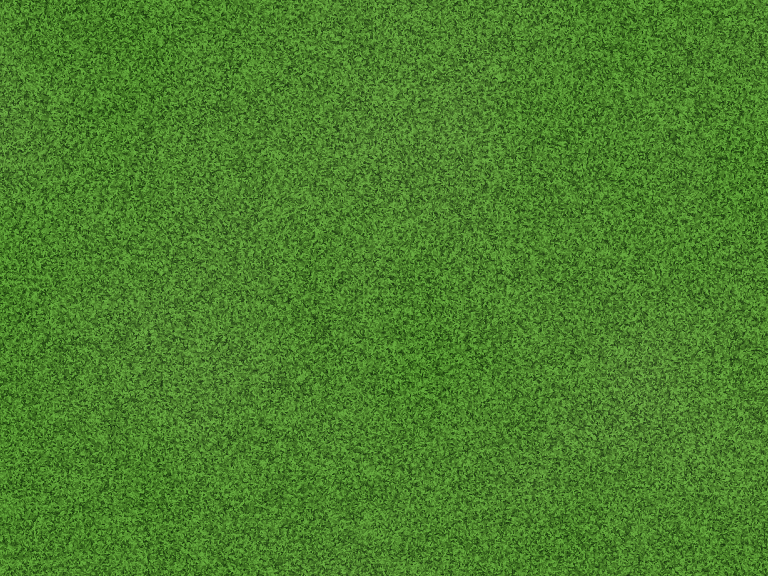
This texture is drawn by a WebGL 1 fragment shader. Its source:

```glsl
precision highp float;

uniform vec2 u_resolution;

const float GRAIN_ROWS = 345.0;
const float BLADE_HALF_LENGTH = 0.72;
const float BLADE_HALF_WIDTH = 0.33;
const vec3 SHADOW = vec3(0.10, 0.21, 0.06);
const vec3 GRASS = vec3(0.29, 0.49, 0.16);
const vec3 SUNLIT = vec3(0.42, 0.68, 0.255);
const vec3 PALE_TINT = vec3(0.07, 0.03, 0.07);

vec3 hash3(vec2 cell, float seed) {
  vec3 p = fract(vec3(cell.xyx) * vec3(0.1031, 0.1030, 0.0973) + seed * 0.137);
  p += dot(p, p.yxz + 33.33);
  return fract((p.xxy + p.yzz) * p.zyx);
}

float valueNoise(vec2 p, float seed) {
  vec2 cell = floor(p);
  vec2 f = fract(p);
  f = f * f * (3.0 - 2.0 * f);
  float low = mix(hash3(cell, seed).x, hash3(cell + vec2(1.0, 0.0), seed).x, f.x);
  float high = mix(hash3(cell + vec2(0.0, 1.0), seed).x, hash3(cell + 1.0, seed).x, f.x);
  return mix(low, high, f.y);
}

float fbm(vec2 p) {
  float sum = 0.0;
  float weight = 0.5;
  for (int octave = 0; octave < 4; octave++) {
    sum += weight * valueNoise(p, 7.0 + float(octave));
    p = p * 2.03 + 11.7;
    weight *= 0.5;
  }
  return sum;
}

// Distance to the centre line of a short blade
float bladeDistance(vec2 p, float angle, float halfLength) {
  vec2 axis = vec2(cos(angle), sin(angle));
  float along = clamp(dot(p, axis), -halfLength, halfLength);
  return length(p - axis * along);
}

// Overlapping blades on a jittered grid, each with its own brightness
float bladeTone(vec2 p, float softness) {
  float tone = 0.6;
  for (int layer = 0; layer < 2; layer++) {
    float seed = float(layer) * 2.0 + 1.0;
    vec2 q = p + 0.5 * float(layer);
    vec2 home = floor(q);
    for (int j = -1; j <= 1; j++) {
      for (int i = -1; i <= 1; i++) {
        vec2 cell = home + vec2(float(i), float(j));
        vec3 place = hash3(cell, seed);
        vec3 look = hash3(cell, seed + 1.0);
        vec2 centre = cell + mix(vec2(0.22), vec2(0.78), place.xy);
        float halfLength = BLADE_HALF_LENGTH * mix(0.7, 1.0, look.y);
        float d = bladeDistance(q - centre, place.z * 3.14159, halfLength);
        float cover = 1.0 - smoothstep(BLADE_HALF_WIDTH - softness,
                                       BLADE_HALF_WIDTH + softness, d);
        float brightness = mix(-0.06, 1.12, pow(look.x, 0.75));
        tone = mix(tone, brightness, cover);
      }
    }
  }
  return clamp(tone, 0.0, 1.0);
}

vec3 grassColor(float tone) {
  vec3 shade = mix(SHADOW, GRASS, min(tone / 0.6, 1.0));
  return mix(shade, SUNLIT, clamp((tone - 0.6) / 0.4, 0.0, 1.0));
}

void main() {
  vec2 uv = gl_FragCoord.xy / u_resolution.y;
  float pixel = GRAIN_ROWS / u_resolution.y;
  float softness = clamp(0.6 * pixel, 0.28, 0.36);

  // Fine blades
  vec3 color = grassColor(bladeTone(uv * GRAIN_ROWS, softness));

  // Broad, faint patches of paler and deeper turf
  float patchiness = fbm(uv * 2.6 + 3.1) - 0.47;
  color += PALE_TINT * patchiness * 1.4;

  gl_FragColor = vec4(clamp(color, 0.0, 1.0), 1.0);
}
```
